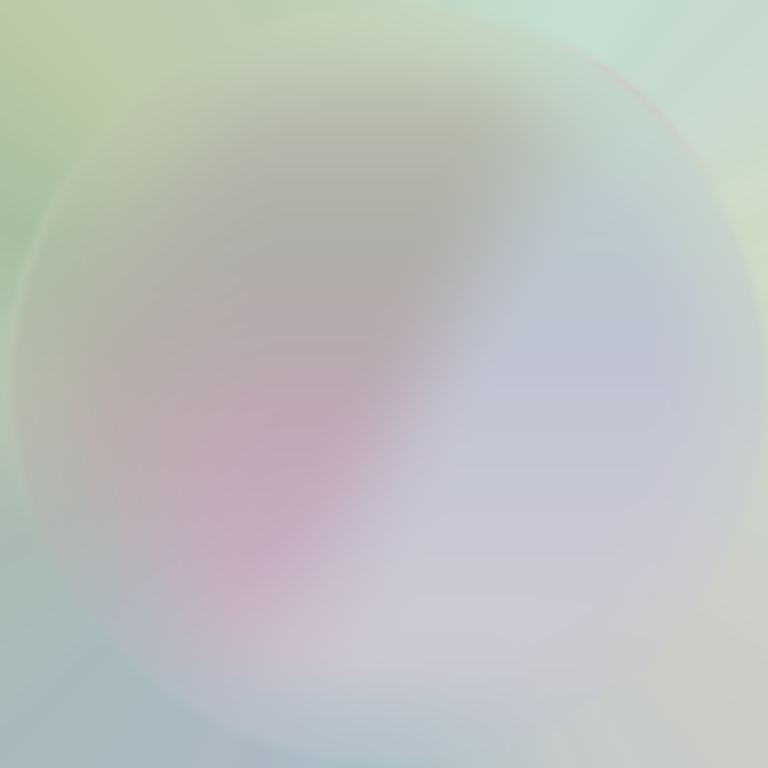
Reproduce this background procedurally as a WebGL 2 fragment shader.

```glsl
#version 300 es
precision highp float;
// A soft translucent pastel disc over a conic sweep of pale greens and blues.
// Vertical colour ramps fill the disc, joined along a slanted soft seam;
// its rim takes on the surrounding sweep, and gradient noise adds faint rays.

uniform vec2 u_resolution;
out vec4 fragColor;

const float TAU = 6.2831853;
const vec2 DISC_CENTER = vec2(0.505, 0.5);
const float DISC_RADIUS = 0.497;
const vec3 ROSE_RIM = vec3(0.80, 0.78, 0.76);
const vec3 PALE_RIM = vec3(0.75, 0.80, 0.71);

// Sweep colours, counterclockwise from the right
const vec3 SWEEP[16] = vec3[16](
  vec3(0.79, 0.84, 0.78), vec3(0.81, 0.86, 0.78), vec3(0.78, 0.85, 0.81), vec3(0.77, 0.87, 0.81),
  vec3(0.76, 0.83, 0.74), vec3(0.74, 0.80, 0.70), vec3(0.73, 0.79, 0.66), vec3(0.66, 0.75, 0.64),
  vec3(0.71, 0.77, 0.69), vec3(0.67, 0.73, 0.70), vec3(0.66, 0.73, 0.74), vec3(0.68, 0.73, 0.77),
  vec3(0.68, 0.75, 0.78), vec3(0.76, 0.79, 0.79), vec3(0.79, 0.80, 0.78), vec3(0.80, 0.82, 0.79));

// Disc ramps, bottom to top
const vec3 MOSS[8] = vec3[8](
  vec3(0.68, 0.75, 0.78), vec3(0.70, 0.73, 0.76), vec3(0.71, 0.71, 0.71), vec3(0.72, 0.69, 0.67),
  vec3(0.70, 0.70, 0.65), vec3(0.71, 0.74, 0.66), vec3(0.74, 0.78, 0.68), vec3(0.75, 0.80, 0.70));
const vec3 ROSE[8] = vec3[8](
  vec3(0.71, 0.77, 0.81), vec3(0.78, 0.72, 0.78), vec3(0.775, 0.675, 0.755), vec3(0.755, 0.66, 0.72),
  vec3(0.71, 0.67, 0.68), vec3(0.69, 0.69, 0.66), vec3(0.72, 0.74, 0.68), vec3(0.78, 0.83, 0.73));
const vec3 MIST[8] = vec3[8](
  vec3(0.73, 0.77, 0.81), vec3(0.795, 0.785, 0.82), vec3(0.785, 0.785, 0.83), vec3(0.77, 0.775, 0.83),
  vec3(0.745, 0.77, 0.82), vec3(0.735, 0.785, 0.805), vec3(0.745, 0.82, 0.78), vec3(0.77, 0.86, 0.79));

// Catmull-Rom curve from b to c
vec3 spline(vec3 a, vec3 b, vec3 c, vec3 d, float t) {
  return b + 0.5 * t * (c - a + t * (2.0 * a - 5.0 * b + 4.0 * c - d
       + t * (3.0 * (b - c) + d - a)));
}

vec3 ramp(vec3 keys[8], float height) {
  float s = clamp(height, 0.0, 1.0) * 7.0;
  int i = min(int(s), 6);
  return spline(keys[max(i - 1, 0)], keys[i], keys[i + 1], keys[min(i + 2, 7)], s - float(i));
}

vec3 conic(float angle) {
  float s = fract(angle / TAU) * 16.0;
  int i = int(s);
  return spline(SWEEP[(i + 15) % 16], SWEEP[i % 16], SWEEP[(i + 1) % 16],
                SWEEP[(i + 2) % 16], fract(s));
}

vec2 hashGradient(vec2 cell) {
  float h = fract(sin(dot(cell, vec2(127.1, 311.7))) * 43758.5);
  return vec2(cos(h * TAU), sin(h * TAU));
}

float gradientNoise(vec2 p) {
  vec2 cell = floor(p), f = p - cell;
  vec2 w = f * f * f * (f * (f * 6.0 - 15.0) + 10.0);
  vec2 e = vec2(0.0, 1.0);
  float low = mix(dot(hashGradient(cell), f),
                  dot(hashGradient(cell + e.yx), f - e.yx), w.x);
  float high = mix(dot(hashGradient(cell + e), f - e),
                   dot(hashGradient(cell + 1.0), f - 1.0), w.x);
  return mix(low, high, w.y);
}

// Thin arc with faded ends, facing a given angle
float arcGlow(vec2 q, float radius, float width, float facing, float focus) {
  float d = (length(q) - radius) / width;
  float turn = dot(normalize(q + 1e-5), vec2(cos(facing), sin(facing)));
  return exp(-d * d) * exp((turn - 1.0) * focus);
}

vec3 discColor(vec2 p) {
  vec3 warm = mix(ramp(MOSS, p.y), ramp(ROSE, p.y), smoothstep(0.04, 0.38, p.x));
  float seam = p.x - 0.30 - 0.5 * p.y;
  float softness = 0.10 + 0.12 * abs(p.y - 0.5);
  return mix(warm, ramp(MIST, p.y), smoothstep(-softness, softness, seam));
}

void main() {
  vec2 p = 0.5 + (gl_FragCoord.xy - 0.5 * u_resolution) / min(u_resolution.x, u_resolution.y);
  vec2 q = p - DISC_CENTER;
  float radius = length(q);
  vec2 direction = q / max(radius, 1e-4);

  // Surrounding sweep with faint rays
  vec3 sweep = conic(atan(q.y, q.x));
  vec3 color = sweep + 0.012 * gradientNoise(direction * 9.0);

  // Disc with a rim tinted by the sweep
  vec3 disc = mix(discColor(p), sweep, 0.55 * smoothstep(0.34, DISC_RADIUS, radius));
  float cover = 1.0 - smoothstep(DISC_RADIUS - 0.014, DISC_RADIUS + 0.006, radius);
  color = mix(color, disc, cover);

  // Rim highlights
  color = mix(color, ROSE_RIM, 0.6 * arcGlow(q, DISC_RADIUS, 0.007, 0.86, 25.0));
  color = mix(color, PALE_RIM, 0.4 * arcGlow(q, DISC_RADIUS - 0.004, 0.009, 2.9, 6.0));

  fragColor = vec4(color, 1.0);
}
```
